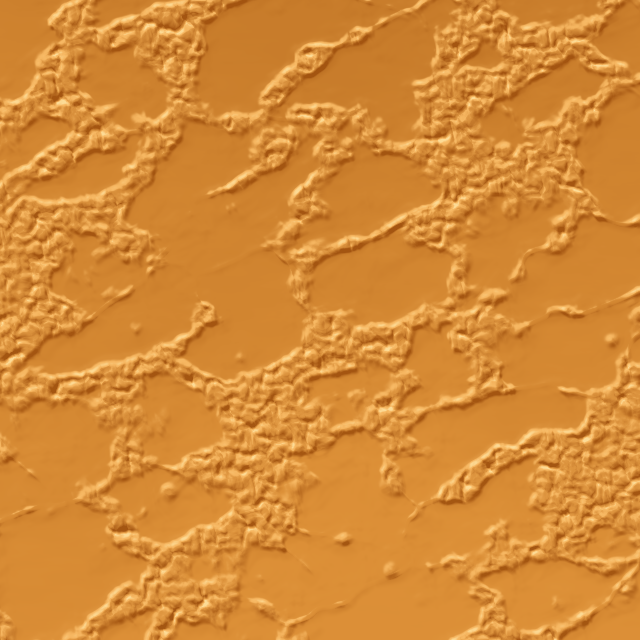
A WebGL 1 fragment shader for this texture:

```glsl
precision highp float;
// Orange trowelled plaster: smooth flats between ragged, grainy raised ribbons.
// Warped cell borders form the ribbons, fine cells form the grain, and the
// height difference along the light direction shades the relief.
uniform vec2 u_resolution;

const vec3 FLAT_DARK = vec3(0.785, 0.488, 0.168);
const vec3 FLAT_LIGHT = vec3(0.862, 0.562, 0.215);
const vec3 ROUGH = vec3(0.880, 0.605, 0.275);
const vec3 SHADOW = vec3(0.620, 0.310, 0.050);
const vec3 GLOW = vec3(0.965, 0.715, 0.380);
const vec3 HIGHLIGHT = vec3(0.990, 0.860, 0.590);

vec2 hash2(vec2 p) {
  vec3 h = fract(vec3(p.xyx) * vec3(0.1031, 0.1030, 0.0973));
  h += dot(h, h.yzx + 33.33);
  return fract((h.xx + h.yz) * h.zy);
}

mat2 rotation(float angle) {
  float c = cos(angle), s = sin(angle);
  return mat2(c, s, -s, c);
}

// Distances to the nearest and second nearest cell points.
vec2 cellular(vec2 p) {
  vec2 cell = floor(p), local = fract(p);
  vec2 nearest = vec2(8.0);
  for (int y = -1; y <= 1; y++) {
    for (int x = -1; x <= 1; x++) {
      vec2 offset = vec2(float(x), float(y));
      vec2 delta = offset + hash2(cell + offset + 50.0) - local;
      float d = dot(delta, delta);
      nearest.y = min(nearest.y, max(nearest.x, d));
      nearest.x = min(nearest.x, d);
    }
  }
  return sqrt(nearest);
}

// Layered sines, turned and bent from layer to layer.
float waves(vec2 p) {
  float sum = 0.0, amplitude = 1.0;
  mat2 turn = rotation(1.1);
  for (int i = 0; i < 4; i++) {
    sum += amplitude * sin(p.x) * cos(p.y);
    p = turn * p * 1.8 + 0.7 * sin(p.yx) + 3.1;
    amplitude *= 0.56;
  }
  return sum;
}

// Positive inside the raised plaster, negative on the flats.
float ribbonField(vec2 p) {
  vec2 q = rotation(-0.36) * p * vec2(4.4, 7.2);
  vec2 warp = vec2(waves(q * 2.6), waves(q * 2.6 + 7.3));
  vec2 border = cellular(q + 0.17 * warp);
  float thickness = 0.23 + 0.23 * waves(q * 1.5 + 20.0);
  float ragged = 0.10 * waves(p * 55.0);
  float ribbon = thickness + ragged - (border.y - border.x);
  float crumb = 2.0 * (0.03 - cellular(p * 4.0 + 9.0).x);
  return max(ribbon, crumb + ragged * 0.6);
}

// Rounded lumps in two sizes.
float grain(vec2 p) {
  vec2 bent = p + 0.005 * vec2(waves(p * 80.0), waves(p * 80.0 + 5.0));
  float coarse = cellular(bent * vec2(44.0, 52.0)).x;
  float fine = cellular(bent * 88.0 + 31.0).x;
  return -coarse * coarse - 0.4 * fine * fine;
}

// x: height of the relief, y: coverage of the raised plaster.
vec2 relief(vec2 p) {
  float field = ribbonField(p);
  float body = smoothstep(-0.02, 0.15, field);
  float inner = smoothstep(0.08, 0.26, field);
  float swell = smoothstep(-0.35, 0.25, field);
  float height = 0.55 * body - 0.15 * inner + 0.25 * swell;
  height += body * mix(0.7, 1.35, inner) * (grain(p) + 0.3);
  return vec2(height, body);
}

vec3 plasterColor(vec2 p, float body, float slope) {
  float tone = 0.57 - 0.95 * (p.y - 0.5) + 0.17 * waves(p * 5.0 + 2.0);
  tone += 0.03 * waves(p * vec2(40.0, 130.0));
  vec3 base = mix(FLAT_DARK, FLAT_LIGHT, clamp(tone, 0.0, 1.0));
  base = mix(base, ROUGH, 0.5 * body);
  vec3 color = mix(base, GLOW, smoothstep(0.0, 0.42, slope));
  color = mix(color, HIGHLIGHT, smoothstep(0.38, 0.9, slope));
  return mix(color, SHADOW, clamp(-slope * 1.5, 0.0, 0.9));
}

void main() {
  vec2 p = gl_FragCoord.xy / u_resolution.y;
  vec2 toLight = normalize(vec2(-0.45, 0.9)) * 0.0038;
  vec2 behind = relief(p - toLight);
  vec2 ahead = relief(p + toLight);
  float slope = behind.x - ahead.x;
  float body = 0.5 * (behind.y + ahead.y);
  gl_FragColor = vec4(plasterColor(p, body, slope), 1.0);
}
```
